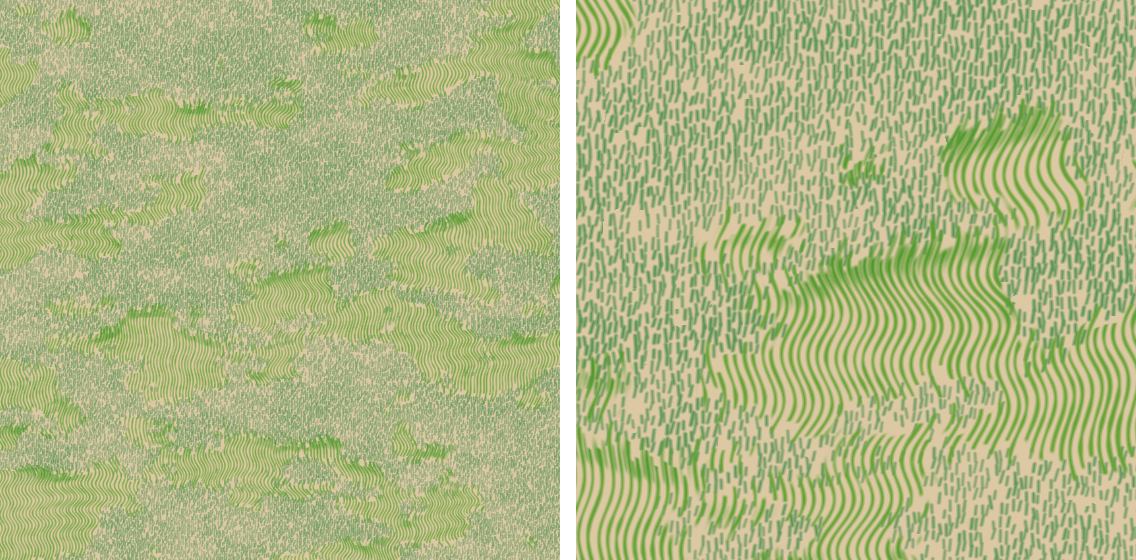
Left: the whole. Right: its middle third, enlarged.
Give the GLSL for this texture, as a WebGL 2 fragment shader.

```glsl
#version 300 es
precision highp float;

uniform vec2 u_resolution;
out vec4 fragColor;

#define PAPER vec3(0.865, 0.785, 0.645)
#define GRASS_DARK vec3(0.36, 0.585, 0.34)
#define GRASS_PALE vec3(0.46, 0.62, 0.40)
#define STRAND_INK vec3(0.43, 0.65, 0.23)
#define CREST_INK vec3(0.32, 0.60, 0.18)
#define PATCH_SCALE vec2(6.5, 13.5)
#define PATCH_LEVEL 0.55
#define STRAND_COUNT 176.0
#define STRAND_WIDTH 0.0021
#define WAVE_SHAPE vec2(0.0054, 0.054)
#define BLADE_CELL vec2(0.0037, 0.0082)
#define SOFTNESS 0.0012

float hash(vec2 p) {
    vec3 q = fract(p.xyx * 0.1031);
    q += dot(q, q.yzx + 33.33);
    return fract((q.x + q.y) * q.z);
}

float noise(vec2 p) {
    vec2 cell = floor(p), f = fract(p);
    f = f * f * (3.0 - 2.0 * f);
    float low = mix(hash(cell), hash(cell + vec2(1, 0)), f.x);
    float high = mix(hash(cell + vec2(0, 1)), hash(cell + vec2(1, 1)), f.x);
    return mix(low, high, f.y);
}

// Wide, flat blobs; strands grow above PATCH_LEVEL, blades below it
float patchField(vec2 p) {
    p.y += 0.05 * noise(p * 7.0 + 40.0);
    vec2 q = p * PATCH_SCALE + 17.0;
    return 0.52 * noise(q) + 0.29 * noise(q * 2.03 + 31.0) + 0.19 * noise(q * 4.1 + 67.0);
}

// Share of a box of the given size covered by a stroke of the given radius
float strokeCoverage(float d, float radius, float box) {
    return (clamp(d + 0.5 * box, -radius, radius) - clamp(d - 0.5 * box, -radius, radius)) / box;
}

// Short upright blades, one per jittered cell
vec3 drawBlades(vec3 color, vec2 p, float box) {
    float density = 0.5 * noise(p * vec2(9.0, 17.0) + 90.0) + 0.5 * noise(p * vec2(30.0, 45.0) + 130.0);
    density = smoothstep(0.1, 0.9, density);
    float column = floor(p.x / BLADE_CELL.x);
    for (int i = -1; i <= 1; i++) {
        float c = column + float(i);
        float shift = hash(vec2(c, 5.0));
        float row = floor(p.y / BLADE_CELL.y - shift);
        for (int j = -1; j <= 1; j++) {
            vec2 id = vec2(c, row + float(j));
            float r1 = hash(id + 11.0), r2 = hash(id + 57.0), r3 = hash(id + 103.0);
            vec2 center = (id + vec2(0.2 + 0.6 * r1, shift + 0.25 + 0.5 * r2)) * BLADE_CELL;
            if (r3 > 0.85 + 0.18 * density || patchField(center) > PATCH_LEVEL + 0.06 * (r2 - 0.35)) continue;
            vec2 q = p - center;
            q.x -= q.y * (r2 - 0.35) * 0.5;
            float halfLength = mix(0.0018, 0.0036, r3);
            float radius = mix(0.00070, 0.00102, density) * (0.85 + 0.3 * r1);
            float d = length(vec2(q.x, max(abs(q.y) - halfLength, 0.0)));
            vec3 ink = mix(GRASS_PALE, GRASS_DARK, clamp(0.7 * density + 0.6 * r1 - 0.1, 0.0, 1.0));
            color = mix(color, ink, strokeCoverage(d, radius, box));
        }
    }
    return color;
}

// Long wavy strands, denser and darker towards the upper rim of a patch
vec3 drawStrands(vec3 color, vec2 p, float pixel, float box) {
    float phase = 6.2832 * p.y / WAVE_SHAPE.y + 7.0 * noise(p * vec2(7.0, 6.0) + 200.0);
    float height = WAVE_SHAPE.x * (0.35 + 1.0 * noise(p * vec2(8.0, 10.0) + 260.0));
    float warped = p.x + height * sin(phase) + 0.035 * noise(p * vec2(7.0, 9.0) + 300.0);
    float slope = max(length(vec2(dFdx(warped), dFdy(warped))) / pixel, 0.5);

    float above = patchField(p + vec2(0.0, 0.018));
    float crest = 1.0 - smoothstep(PATCH_LEVEL - 0.08, PATCH_LEVEL + 0.07, above);
    crest *= smoothstep(0.25, 0.85, noise(p * vec2(14.0, 18.0) + 350.0));
    float weight = 0.85 + 0.3 * noise(p * vec2(12.0, 20.0) + 400.0);

    for (int k = 0; k < 2; k++) {
        float t = warped * STRAND_COUNT + 0.5 * float(k);
        float id = floor(t);
        float jitter = hash(vec2(id, 7.0 + float(k)));
        float field = patchField(p + vec2(0.0, 0.022 * (jitter - 0.5)));
        float inside = smoothstep(PATCH_LEVEL - 0.012, PATCH_LEVEL + 0.012, field);
        float wobble = 0.65 + 0.7 * noise(vec2(id * 7.3, p.y * 130.0));
        float radius = 0.5 * STRAND_WIDTH * weight * wobble * (1.0 + 0.2 * crest);
        float offset = (fract(t) - 0.5 + 0.25 * (jitter - 0.5)) / (STRAND_COUNT * slope);
        float visible = k == 0 ? 1.0 : 0.65 * smoothstep(0.2, 0.8, crest + 0.3 * (jitter - 0.5));
        vec3 ink = mix(STRAND_INK, CREST_INK, clamp(0.8 * crest + 0.3 * jitter, 0.0, 1.0));
        color = mix(color, ink, strokeCoverage(offset, radius, box) * inside * visible);
    }
    return color;
}

void main() {
    float pixel = 1.0 / min(u_resolution.x, u_resolution.y);
    vec2 p = gl_FragCoord.xy * pixel;
    float box = pixel + SOFTNESS;
    vec3 color = drawBlades(PAPER, p, box);
    color = drawStrands(color, p, pixel, box);
    fragColor = vec4(color, 1.0);
}
```
